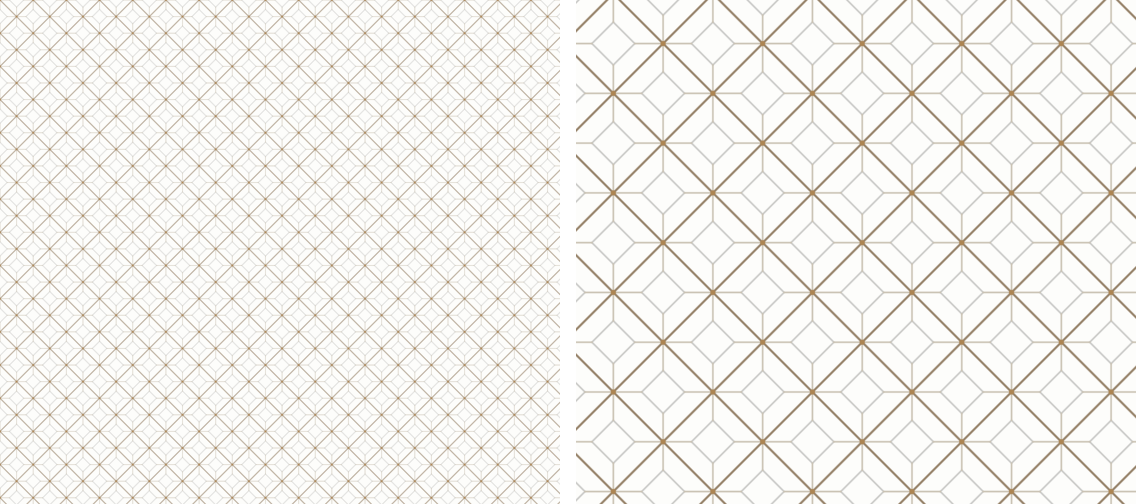
Left, the full canvas; right, a detail of the centre.
Reproduce this pattern procedurally as a Shadertoy shader.

```glsl
// Fine gold diagonal lattice with a small grey diamond joined to the corners of each cell.

const float HALF_CELLS   = 33.75;   // half repeats across the canvas width
const float INNER_RADIUS = 0.43;    // inner diamond, in half repeats
const float LATTICE_WIDTH = 0.043;  // line widths, in half repeats
const float INNER_WIDTH   = 0.033;
const float SPOKE_WIDTH   = 0.033;
const float KNOT_RADIUS   = 0.05;
const float SOFTNESS      = 0.9;    // edge smoothing, in pixels

const vec3 PAPER   = vec3(0.993, 0.992, 0.985);
const vec3 LATTICE = vec3(0.58, 0.50, 0.40);
const vec3 INNER   = vec3(0.78, 0.78, 0.77);
const vec3 SPOKE   = vec3(0.79, 0.76, 0.70);
const vec3 KNOT    = vec3(0.68, 0.52, 0.32);

// Coverage of a line; its total ink stays constant as the edge softens.
float lineCoverage(float dist, float width, float blur) {
    return smoothstep(-blur, blur, dist + 0.5 * width)
         - smoothstep(-blur, blur, dist - 0.5 * width);
}

// Distance to the part of the x axis beyond a starting point.
float rayDistance(vec2 p, float start) {
    return length(vec2(max(start - p.x, 0.0), p.y));
}

void mainImage(out vec4 fragColor, in vec2 fragCoord) {
    // Half-repeat units, anchored at the top left corner
    float scale = HALF_CELLS / iResolution.x;
    vec2 p = vec2(fragCoord.x, iResolution.y - fragCoord.y) * scale;
    float blur = SOFTNESS * scale;

    // Fold every diamond cell onto one quadrant around its centre
    vec2 folded = abs(mod(p, 2.0) - 1.0);
    vec2 cell = vec2(1.0 - max(folded.x, folded.y), min(folded.x, folded.y));

    // Distances to the parts
    float sum = cell.x + cell.y;
    float lattice = abs(sum - 1.0) * inversesqrt(2.0);
    float inner = abs(sum - INNER_RADIUS) * inversesqrt(2.0);
    float spoke = min(rayDistance(cell, INNER_RADIUS),
                      rayDistance(cell.yx, INNER_RADIUS));
    float knot = min(length(cell - vec2(1.0, 0.0)),
                     length(cell - vec2(0.0, 1.0)));

    // Layer the thin lines, the lattice and the knots
    vec3 color = PAPER;
    color = mix(color, INNER, lineCoverage(inner, INNER_WIDTH, blur));
    color = mix(color, SPOKE, lineCoverage(spoke, SPOKE_WIDTH, blur));
    color = mix(color, LATTICE, lineCoverage(lattice, LATTICE_WIDTH, blur));
    color = mix(color, KNOT, 1.0 - smoothstep(-blur, blur, knot - KNOT_RADIUS));

    fragColor = vec4(color, 1.0);
}
```
